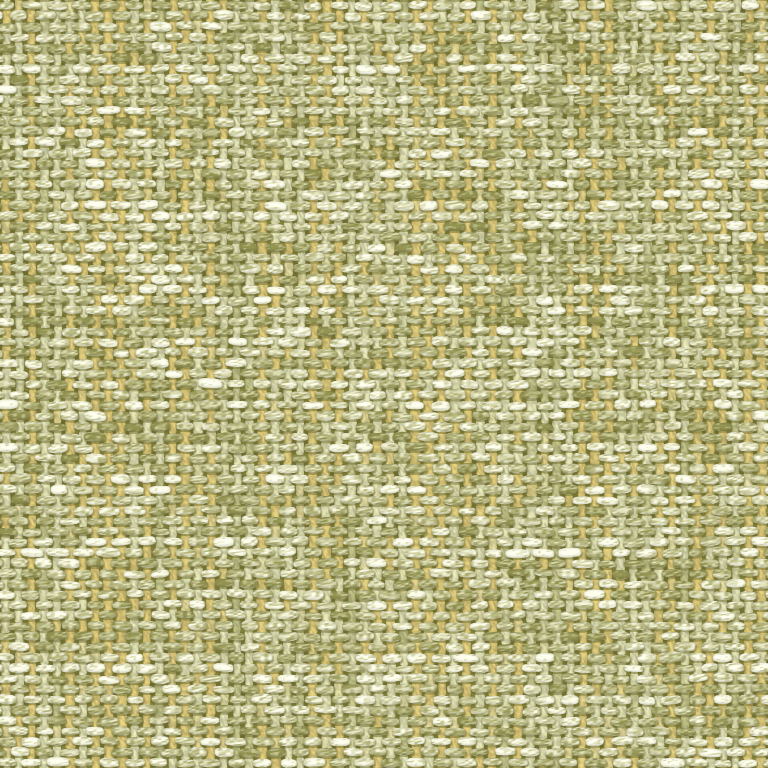
Write a three.js fragment shader that draws this texture.

```glsl
// Plain-woven upholstery cloth: pale sage and cream weft floats over a thin
// mixed warp of tan, cream and green. Each pass visits the nearby crossings
// of a checkerboard grid and shades rounded yarns with streaky fibres.
varying vec2 vUv;

const vec2 THREADS = vec2(60.0, 73.0);      // warp ends across, weft picks down
const vec2 WEFT_HALF = vec2(0.77, 0.43);    // half size of a float, in cells
const vec2 WARP_HALF = vec2(0.38, 0.82);
const float WOBBLE = 0.20;                  // thread drift, in cells
const float SHADOW = 0.50;
const float FUZZ = 0.30;                    // raggedness of the yarn edges
const float FIBRE_WEFT = 0.62;
const float FIBRE_WARP = 0.24;

const vec3 GAP = vec3(0.46, 0.455, 0.20);
const vec3 OLIVE = vec3(0.56, 0.56, 0.31);
const vec3 SAGE = vec3(0.70, 0.70, 0.49);
const vec3 PALE = vec3(0.85, 0.85, 0.70);
const vec3 CREAM = vec3(0.98, 0.98, 0.91);
const vec3 TAN = vec3(0.80, 0.73, 0.44);

float hash(vec2 p) {
  vec3 q = fract(p.xyx * 0.1031);
  q += dot(q, q.yzx + 33.33);
  return fract((q.x + q.y) * q.z);
}

float noise(vec2 p) {
  vec2 i = floor(p);
  vec2 f = fract(p);
  f = f * f * (3.0 - 2.0 * f);
  return mix(mix(hash(i), hash(i + vec2(1.0, 0.0)), f.x),
             mix(hash(i + vec2(0.0, 1.0)), hash(i + vec2(1.0, 1.0)), f.x), f.y);
}

// Soft mask of a capsule-like yarn; q is scaled so its edge lies at 1
float yarnMask(vec2 q, float ragged) {
  q = abs(q);
  float d = q.x * q.x * q.x + q.y * q.y * q.y + ragged;
  return 1.0 - smoothstep(0.62, 1.22, d);
}

bool isWeft(vec2 cell) {
  return mod(cell.x + cell.y, 2.0) < 0.5;
}

// Lightness of the weft yarn: whole pick, slow change along it, single float
float weftTone(vec2 cell) {
  float pick = hash(vec2(cell.y, 17.0));
  float along = noise(vec2(cell.x * 0.40 + pick * 40.0, cell.y + 90.0));
  return 0.04 + 0.20 * pick + 0.30 * along + 0.42 * hash(cell + 130.0);
}

// Occasional thick slub that lengthens and brightens a run of floats
float slub(vec2 cell) {
  return smoothstep(0.82, 0.97, noise(vec2(cell.x * 0.25 + 7.0, cell.y * 1.7 + 210.0)));
}

vec2 weftHalf(vec2 cell) {
  float size = hash(cell + 51.0);
  float thick = hash(cell + 77.0);
  vec2 scale = vec2(0.88 + 0.24 * size, 0.84 + 0.28 * thick);
  return WEFT_HALF * scale + vec2(0.16, 0.04) * slub(cell);
}

vec2 weftOffset(vec2 cell, vec2 p) {
  vec2 jitter = vec2(hash(cell + 23.0), hash(cell + 39.0)) - 0.5;
  vec2 d = p - cell - 0.5 - jitter * vec2(0.16, 0.14);
  d.y -= d.x * 0.16 * (hash(cell + 61.0) - 0.5);
  return d;
}

vec3 weftColour(vec2 cell, vec2 d, vec2 q) {
  float tone = weftTone(cell) + 0.25 * slub(cell);
  float streak = noise(vec2(d.x * 3.2 + cell.x * 5.0, (d.y - d.x * 0.18) * 6.5 + cell.y * 9.0));
  tone += FIBRE_WEFT * (streak - 0.5);
  vec3 c = mix(OLIVE, SAGE, smoothstep(0.06, 0.36, tone));
  c = mix(c, PALE, smoothstep(0.32, 0.62, tone));
  c = mix(c, CREAM, smoothstep(0.56, 0.86, tone));
  float round_ = 1.04 - 0.17 * q.y * q.y - 0.10 * pow(abs(q.x), 3.0);
  return c * (round_ + 0.04 * q.y);
}

vec3 warpColour(vec2 cell, vec2 d, vec2 q) {
  float end = hash(vec2(cell.x, 301.0)) * 0.60 + hash(cell + 411.0) * 0.40;
  vec3 c = mix(TAN, mix(SAGE, PALE, 0.75), smoothstep(0.38, 0.48, end));
  c = mix(c, SAGE, smoothstep(0.68, 0.76, end));
  float streak = noise(vec2((d.x + d.y * 0.3) * 6.0 + cell.x * 7.0, d.y * 3.5 + cell.y * 5.0));
  return c * (1.04 - 0.18 * q.x * q.x + FIBRE_WARP * (streak - 0.5));
}

void main() {
  // Threads drift slowly off the regular grid
  vec2 p = vUv * THREADS;
  p += WOBBLE * (vec2(noise(p * vec2(0.5, 0.11)), noise(p * vec2(0.12, 0.5) + 60.0)) - 0.5);
  vec2 base = floor(p);
  float ragged = FUZZ * (noise(p * vec2(4.0, 3.5) + 31.0) - 0.5);
  vec3 colour = GAP * (0.88 + 0.30 * noise(p * 3.0));

  // Warp crossings, with the shade cast on them by nearby weft floats
  float shade = 0.0;
  for (int j = -1; j <= 1; j++) {
    for (int i = -1; i <= 1; i++) {
      vec2 cell = base + vec2(float(i), float(j));
      if (isWeft(cell)) {
        vec2 s = weftOffset(cell, p) + vec2(-0.04, 0.16);
        shade = max(shade, yarnMask(s / (weftHalf(cell) * 1.08), 0.0));
      } else {
        vec2 d = p - cell - 0.5;
        vec2 q = d / (WARP_HALF * vec2(0.85 + 0.30 * hash(vec2(cell.x, 83.0)), 1.0));
        colour = mix(colour, warpColour(cell, d, q), yarnMask(q, ragged));
      }
    }
  }
  colour = mix(colour, GAP * 0.94, SHADOW * shade);

  // Weft floats on top
  for (int j = -1; j <= 1; j++) {
    for (int i = -1; i <= 1; i++) {
      vec2 cell = base + vec2(float(i), float(j));
      if (!isWeft(cell)) continue;
      vec2 d = weftOffset(cell, p);
      vec2 q = d / weftHalf(cell);
      colour = mix(colour, weftColour(cell, d, q), yarnMask(q, ragged));
    }
  }
  gl_FragColor = vec4(clamp(colour, 0.0, 1.0), 1.0);
}
```
